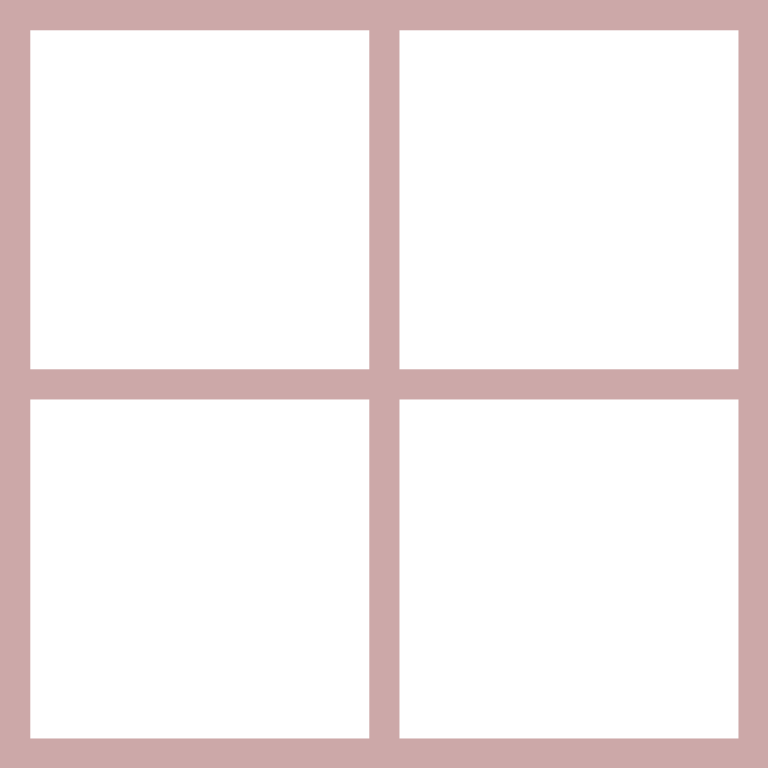
Write a Shadertoy shader that draws this pattern.

```glsl
// A two by two grid of white square panes set in a flat dusty rose frame.
// The canvas is split into equal cells around the grid centre; each cell
// holds one pane, drawn as a box distance with a one-pixel soft edge.

#define PANES 2.0                        // panes across and down
#define PITCH 0.4807                     // spacing of pane centres
#define BAR_WIDTH 0.0393                 // frame bar between panes
#define GRID_CENTRE vec2(0.5005, 0.4995) // crossing of the middle bars
#define FRAME_COLOUR vec3(0.80, 0.66, 0.66)
#define PANE_COLOUR vec3(1.0)

// Offset from the centre of the nearest pane, with a limited repeat count
vec2 paneOffset(vec2 uv) {
    vec2 grid = (uv - GRID_CENTRE) / PITCH + 0.5 * PANES;
    vec2 cell = clamp(floor(grid), 0.0, PANES - 1.0);
    return (grid - cell - 0.5) * PITCH;
}

// Share of a pixel covered by the pane, each axis filtered on its own
float paneCoverage(vec2 offset, vec2 pixel) {
    vec2 inside = 0.5 * (PITCH - BAR_WIDTH) - abs(offset);
    vec2 cover = clamp(inside / pixel + 0.5, 0.0, 1.0);
    return cover.x * cover.y;
}

void mainImage(out vec4 fragColor, in vec2 fragCoord) {
    vec2 uv = fragCoord / iResolution.xy;
    vec2 pixel = 1.0 / iResolution.xy;

    // Panes over the frame
    float pane = paneCoverage(paneOffset(uv), pixel);
    fragColor = vec4(mix(FRAME_COLOUR, PANE_COLOUR, pane), 1.0);
}
```
